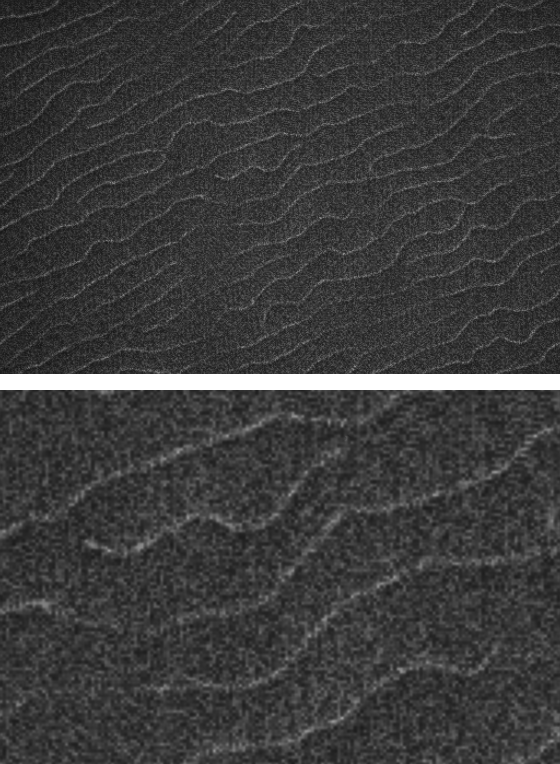
Top, the full canvas; bottom, a detail of the centre.
Reproduce this texture procedurally as a WebGL 2 fragment shader.

```glsl
#version 300 es
precision highp float;
// Dark wind-blown sand with pale, wavy, forking ripple crests and fine grain.

uniform vec2 u_resolution;
out vec4 fragColor;

const float TAU = 6.2831853;
const int FORK_COUNT = 26;

float hash(vec2 p) {
    return fract(sin(dot(p, vec2(127.1, 311.7))) * 43758.5453);
}

// Smooth value noise, 0 to 1
float noise(vec2 p) {
    vec2 cell = floor(p);
    vec2 f = fract(p);
    f = f * f * (3.0 - 2.0 * f);
    float low = mix(hash(cell), hash(cell + vec2(1.0, 0.0)), f.x);
    float high = mix(hash(cell + vec2(0.0, 1.0)), hash(cell + vec2(1.0)), f.x);
    return mix(low, high, f.y);
}

// Noise centred on zero
float wobble(vec2 p, float frequency, float amplitude) {
    return (noise(p * frequency + frequency) - 0.5) * amplitude;
}

// Crest number at a point: tilted bands, bent by noise, split at scattered forks
float ripplePhase(vec2 p, float spacing, float tilt, float aspect) {
    vec2 across = vec2(-sin(tilt), cos(tilt));
    vec2 stretched = p * vec2(1.0, 0.7);
    float height = dot(p, across);
    height += wobble(stretched, 2.5, 0.05);
    height += wobble(stretched, 6.0, 0.05);
    height += wobble(stretched, 15.0, 0.040);
    height += wobble(stretched, 36.0, 0.009);
    float phase = height / spacing;
    for (int i = 0; i < FORK_COUNT; i++) {
        float k = float(i);
        vec2 jitter = vec2(hash(vec2(k, 3.0)), hash(vec2(k, 8.0))) * 0.12;
        vec2 fork = vec2(fract(k * 0.618) * aspect, (k + 0.5) / float(FORK_COUNT)) + jitter - 0.06;
        float turn = i % 2 == 0 ? 1.0 : -1.0;
        vec2 away = p - fork;
        phase += turn * atan(away.y, away.x + 1e-5) / TAU;
    }
    return phase;
}

// Signed offset from the nearest whole number
float wrapped(float x) {
    return fract(x + 0.5) - 0.5;
}

// Light on a crest: bright lip, soft glow above, shade below
float crestRelief(float distance, float phaseOffset) {
    float lip = 0.135 * exp(-pow(distance / 0.0038, 2.0));
    float fade = 1.0 - 2.0 * abs(phaseOffset);
    float above = 0.024 * exp(-abs(distance) / 0.016);
    float below = -0.056 * exp(-abs(distance) / 0.020);
    float side = smoothstep(-0.005, 0.004, distance);
    return lip + fade * mix(below, above, side);
}

// Fine sand grain at two sizes, the coarser one turned, centred on zero
float sandGrain(vec2 p) {
    vec2 turned = mat2(0.8, 0.6, -0.6, 0.8) * p;
    return noise(p * 342.0) - 0.5 + 0.6 * (noise(turned * 210.0 + 57.0) - 0.5);
}

void main() {
    vec2 p = gl_FragCoord.xy / u_resolution.y;
    float aspect = u_resolution.x / u_resolution.y;
    float spacing = 0.066;
    float tilt = 0.40;

    // Phase and its slope give a true distance to the crest
    float phase = ripplePhase(p, spacing, tilt, aspect);
    float stepSize = 0.0015;
    float phaseRight = ripplePhase(p + vec2(stepSize, 0.0), spacing, tilt, aspect);
    float phaseUp = ripplePhase(p + vec2(0.0, stepSize), spacing, tilt, aspect);
    vec2 slope = vec2(wrapped(phaseRight - phase), wrapped(phaseUp - phase)) / stepSize;
    float steepness = max(length(slope), 1.0);
    float offset = wrapped(phase);

    // Crests fade in patches and near forks
    float regular = smoothstep(0.2, 0.6, steepness * spacing)
                  * (1.0 - smoothstep(2.0, 4.0, steepness * spacing));
    float patches = mix(0.4, 1.0, smoothstep(0.2, 0.55, noise(p * 7.0 + 31.0)));
    float broken = mix(0.75, 1.1, noise(p * 30.0 + 11.0));
    float relief = crestRelief(offset / steepness, offset) * regular * patches * broken;

    // Broad lighting, darkest toward the left
    vec2 fromLight = (p / vec2(aspect, 1.0) - vec2(0.58, 0.42)) * vec2(1.0, 0.7);
    float tone = 0.222 - 0.17 * dot(fromLight, fromLight);
    tone += wobble(p, 9.0, 0.018);

    float shade = (tone + relief) * exp(0.84 * sandGrain(p));
    fragColor = vec4(vec3(shade), 1.0);
}
```
